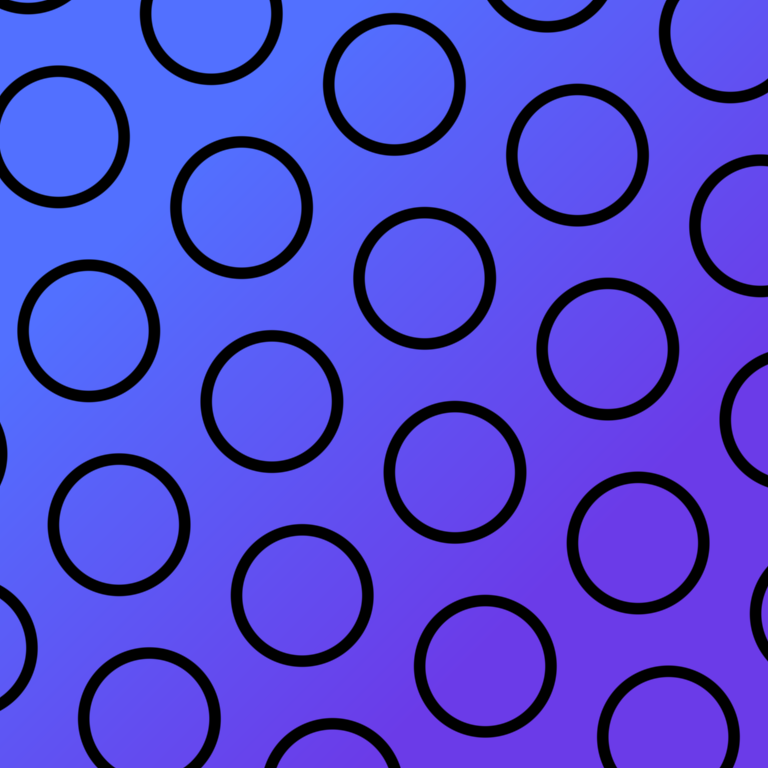
Write a Shadertoy shader that draws this pattern.

```glsl
// Black rings on a tilted hexagonal lattice over a diagonal blue to violet gradient.

const vec3  BLUE        = vec3(0.32, 0.44, 1.00);
const vec3  VIOLET      = vec3(0.42, 0.23, 0.91);
const vec3  RING_COLOR  = vec3(0.0);
const float FADE_START  = 0.23;               // along the diagonal, top left = 0
const float FADE_END    = 0.74;
const float SPACING     = 0.2556;             // between neighbouring ring centres
const float TILT        = 0.3686;             // clockwise lattice rotation, radians
const vec2  ANCHOR      = vec2(0.553, 0.6376); // centre of one ring
const float RING_RADIUS = 0.0855;             // to the middle of the stroke
const float HALF_STROKE = 0.0075;

// Offset from p to the nearest lattice point; valid within the rings' reach.
vec2 hexCell(vec2 p) {
    float rowHeight = SPACING * sqrt(3.0) * 0.5;
    float row = round(p.y / rowHeight);
    p.y -= row * rowHeight;
    p.x -= row * SPACING * 0.5;
    p.x -= SPACING * round(p.x / SPACING);
    return p;
}

float ringDistance(vec2 p) {
    return abs(length(p) - RING_RADIUS) - HALF_STROKE;
}

vec3 background(vec2 uv) {
    float diagonal = 0.5 * (uv.x + 1.0 - uv.y);
    float fade = clamp((diagonal - FADE_START) / (FADE_END - FADE_START), 0.0, 1.0);
    return mix(BLUE, VIOLET, fade);
}

void mainImage(out vec4 fragColor, in vec2 fragCoord) {
    vec2 p = fragCoord / iResolution.y - ANCHOR;
    float pixel = 1.0 / iResolution.y;

    // Turn the canvas into lattice axes
    float c = cos(TILT), s = sin(TILT);
    vec2 lattice = vec2(c * p.x - s * p.y, s * p.x + c * p.y);

    // Rings over gradient, antialiased
    float d = ringDistance(hexCell(lattice));
    float ring = 1.0 - smoothstep(-pixel, pixel, d);
    vec3 color = mix(background(fragCoord / iResolution.xy), RING_COLOR, ring);
    fragColor = vec4(color, 1.0);
}
```
